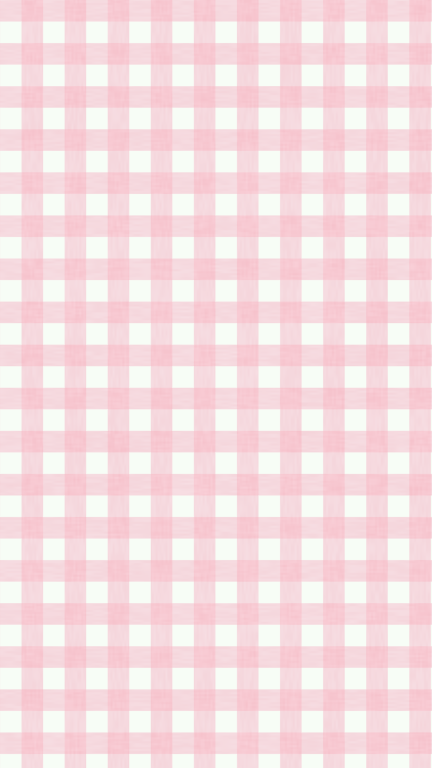
Reproduce this pattern procedurally as a WebGL 1 fragment shader.

```glsl
precision highp float;
// Pale pink gingham: two crossing sets of soft woven bands on an off-white ground.

uniform vec2 u_resolution;

// Lengths are in canvas heights; band positions are in fractions of one repeat.
const float REPEAT = 0.0561;         // one band plus one gap
const float BAND_WIDTH = 0.5;        // band share of a repeat
const float FIRST_COLUMN = 0.5;      // start of the first upright band, from the left
const float FIRST_ROW = 0.0;         // start of the first level band, from the top
const float EDGE_SOFTNESS = 0.0010;  // half width of the band edge blur
const float THREADS = 22.0;          // threads per repeat
const float THREAD_STRETCH = 5.0;    // streak length against thread thickness
const float THREAD_CONTRAST = 0.045; // shade variation between threads
const float FADE_CONTRAST = 0.012;   // slow fading from patch to patch

const vec3 GROUND = vec3(0.970, 0.992, 0.965);
const vec3 SINGLE = vec3(0.963, 0.850, 0.872);
const vec3 DOUBLE = vec3(0.970, 0.785, 0.820);

float hash(vec2 p) {
  vec3 q = fract(vec3(p.xyx) * 0.1031);
  q += dot(q, q.yzx + 33.33);
  return fract((q.x + q.y) * q.z);
}

float valueNoise(vec2 p) {
  vec2 cell = floor(p);
  vec2 f = fract(p);
  f = f * f * (3.0 - 2.0 * f);
  float low = mix(hash(cell), hash(cell + vec2(1.0, 0.0)), f.x);
  float high = mix(hash(cell + vec2(0.0, 1.0)), hash(cell + vec2(1.0, 1.0)), f.x);
  return mix(low, high, f.y);
}

// Soft coverage of a repeating band that begins at the given phase.
float band(float t, float start, float blur) {
  float fromCentre = abs(fract(t - start - 0.5 * BAND_WIDTH + 0.5) - 0.5);
  return 1.0 - smoothstep(-blur, blur, fromCentre - 0.5 * BAND_WIDTH);
}

void main() {
  // Repeat coordinates, counted from the top left corner.
  vec2 p = vec2(gl_FragCoord.x, u_resolution.y - gl_FragCoord.y) / u_resolution.y;
  vec2 tile = p / REPEAT;
  float blur = max(EDGE_SOFTNESS, 0.5 / u_resolution.y) / REPEAT;

  // Crossing bands
  float upright = band(tile.x, FIRST_COLUMN, blur);
  float level = band(tile.y, FIRST_ROW, blur);
  float dyed = max(upright, level);
  vec3 color = mix(GROUND, SINGLE, dyed);
  color = mix(color, DOUBLE, upright * level);

  // Fine weave: streaks along both thread directions
  vec2 thread = tile * THREADS;
  float warp = valueNoise(thread * vec2(1.0, 1.0 / THREAD_STRETCH)) - 0.5;
  float weft = valueNoise(thread * vec2(1.0 / THREAD_STRETCH, 1.0) + 71.0) - 0.5;
  float weave = THREAD_CONTRAST * (warp * upright + weft * level) * 0.6;

  // Slight fading shared by neighbouring repeats
  float fade = FADE_CONTRAST * (valueNoise(tile * 0.7 + 19.0) - 0.5);
  color += dyed * (weave + fade) * vec3(0.25, 1.0, 0.9);

  gl_FragColor = vec4(clamp(color, 0.0, 1.0), 1.0);
}
```
